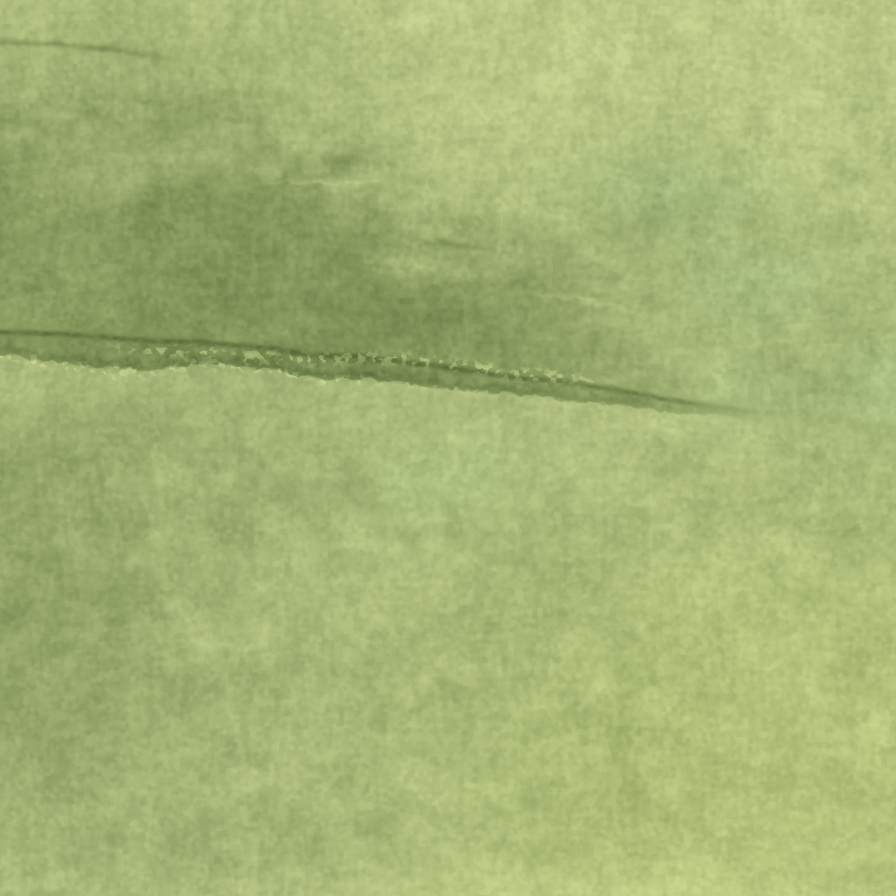
Reproduce this texture procedurally as a WebGL 2 fragment shader.

```glsl
#version 300 es
precision highp float;
uniform vec2 u_resolution;
out vec4 fragColor;

const vec3 SHADOW = vec3(0.47, 0.54, 0.32);
const vec3 LIGHT = vec3(0.75, 0.805, 0.545);
const vec3 COOL_TINT = vec3(-0.035, 0.0, 0.012);
const vec3 WARM_TINT = vec3(0.005, 0.005, -0.025);

vec3 hash3(vec2 cell) {
    vec3 q = fract(cell.xyx * vec3(0.1031, 0.1030, 0.0973));
    q += dot(q, q.yxz + 33.33);
    return fract((q.xxy + q.yzz) * q.zyx);
}

// Smooth cellular noise, centred on zero
float cellNoise(vec2 p) {
    vec2 cell = floor(p), f = p - cell;
    float total = 0.0, weights = 0.0;
    for (int k = 0; k < 9; k++) {
        vec2 offset = vec2(k % 3 - 1, k / 3 - 1);
        vec3 h = hash3(cell + offset + 71.0);
        vec2 d = offset + h.xy - f;
        float w = exp(-6.5 * dot(d, d));
        total += w * h.z;
        weights += w;
    }
    return 2.0 * total / weights - 1.0;
}

float layeredNoise(vec2 p, int octaves) {
    float sum = 0.0, amplitude = 0.55;
    for (int i = 0; i < octaves; i++) {
        sum += amplitude * cellNoise(p);
        p = mat2(1.6, 1.2, -1.2, 1.6) * p + 13.7;
        amplitude *= 0.6;
    }
    return sum;
}

float blob(vec2 p, vec2 centre, vec2 radius) {
    vec2 q = (p - centre) / radius;
    return exp(-dot(q, q));
}

// Tapered soft stroke from a to b
float stroke(vec2 p, vec2 a, vec2 b, float width) {
    vec2 ab = b - a;
    float along = clamp(dot(p - a, ab) / dot(ab, ab), 0.0, 1.0);
    float d = length(p - a - along * ab) / width;
    return exp(-d * d) * (0.3 + 2.8 * along * (1.0 - along));
}

float line(float d, float width) { return exp(-d * d / (width * width)); }

float fadeOut(float start, float end, float x) { return 1.0 - smoothstep(start, end, x); }

float foldEdge(float x) {
    return 0.598 - 0.03 * x - 0.06 * x * x + 0.006 * cos(24.2 * x) * fadeOut(0.25, 0.45, x);
}

float creaseHeight(float x) { return 0.630 - 0.04 * x - 0.08 * x * x + 0.001 * sin(31.0 * x); }

float lowerTone(vec2 p) {
    float tone = mix(0.58, 0.77, smoothstep(0.0, 0.7, p.x));
    tone -= 0.17 * blob(p, vec2(0.03, 0.27), vec2(0.2, 0.15));
    tone -= 0.08 * blob(p, vec2(0.02, 0.45), vec2(0.13, 0.06));
    tone += 0.14 * blob(p, vec2(0.2, 0.283), vec2(0.05, 0.02));
    return tone + 0.13 * fadeOut(0.0, 0.07, p.y);
}

float upperTone(vec2 p, float blotch) {
    float tone = 0.69 + 0.25 * smoothstep(0.68, 0.95, p.y) * smoothstep(0.1, 0.55, p.x);
    // Wide wash above the fold
    float washHeight = mix(0.25, 0.06, smoothstep(0.3, 0.85, p.x));
    float rise = p.y - foldEdge(p.x) + 0.05 * blotch;
    tone -= 0.53 * fadeOut(washHeight - 0.06, washHeight + 0.07, rise) * fadeOut(0.4, 0.98, p.x);
    tone -= 0.26 * blob(p, vec2(0.25, 0.87), vec2(0.13, 0.07));
    tone -= 0.12 * blob(p, vec2(0.0, 0.9), vec2(0.25, 0.06));
    tone -= 0.13 * blob(p, vec2(0.75, 0.77), vec2(0.09, 0.05));
    // Pale worn patches
    tone += 0.2 * blob(p, vec2(0.07, 0.84), vec2(0.09, 0.05));
    tone += 0.2 * blob(p, vec2(0.18, 0.81), vec2(0.08, 0.025));
    tone += 0.33 * blob(p, vec2(0.46, 0.705), vec2(0.055, 0.027));
    return tone + 0.14 * blob(p, vec2(0.46, 0.77), vec2(0.08, 0.04));
}

float brushMarks(vec2 p) {
    float marks = 0.25 * stroke(p, vec2(0.42, 0.71), vec2(0.57, 0.686), 0.008);
    marks += 0.26 * stroke(p, vec2(0.57, 0.673), vec2(0.71, 0.656), 0.004);
    marks += 0.24 * stroke(p, vec2(0.3, 0.795), vec2(0.43, 0.8), 0.003);
    marks -= 0.3 * stroke(p, vec2(0.45, 0.735), vec2(0.56, 0.72), 0.005);
    return marks - 0.38 * blob(p, vec2(0.376, 0.816), vec2(0.014, 0.011));
}

void main() {
    vec2 p = gl_FragCoord.xy / u_resolution;
    float blotch = layeredNoise(p * vec2(7.0, 10.0), 4);
    float mottling = layeredNoise(p * 34.0 + 5.0, 3);
    float grain = cellNoise(p * 180.0);
    float weave = cellNoise(p * vec2(170.0, 42.0)) + cellNoise(p * vec2(36.0, 150.0));
    // Two sheets divided by a ragged edge
    float rise = p.y - foldEdge(p.x) + 0.005 * mottling + 0.002 * grain;
    float softness = 0.002 + 0.03 * smoothstep(0.78, 1.0, p.x);
    float above = smoothstep(-softness, softness, rise);
    float tone = mix(lowerTone(p), upperTone(p, blotch) + brushMarks(p + 0.006 * mottling), above);
    // Fold strip, crease and flecks
    float creaseGap = p.y - creaseHeight(p.x) + 0.002 * mottling;
    float reach = fadeOut(0.76, 0.88, p.x);
    tone -= 0.13 * above * fadeOut(-0.003, 0.005, creaseGap) * reach;
    tone -= 0.48 * line(creaseGap, 0.0036) * reach * clamp(0.8 + 0.7 * mottling + 0.5 * grain, 0.0, 1.5);
    tone -= 0.18 * line(rise - 0.005, 0.005) * reach;
    float fleckPath = creaseGap + mix(0.011, -0.004, smoothstep(0.25, 0.5, p.x));
    float flecks = smoothstep(0.1, 0.6, cellNoise(p * vec2(190.0, 230.0) + 9.0));
    tone += 0.6 * flecks * line(fleckPath, 0.007) * smoothstep(0.08, 0.2, p.x) * fadeOut(0.6, 0.73, p.x);
    tone += 0.4 * flecks * line(rise, 0.006) * fadeOut(0.38, 0.5, p.x);
    // Short crease at the upper left
    float topCrease = p.y - 0.953 + 0.55 * p.x * p.x + 0.002 * mottling;
    tone -= 0.42 * line(topCrease, 0.004) * fadeOut(0.1, 0.23, p.x);
    tone += 0.13 * blotch + 0.16 * mottling + 0.1 * grain + 0.05 * weave;
    vec3 color = mix(SHADOW, LIGHT, clamp(tone, -0.45, 1.12));
    // Cool stains and warm wash
    float cool = blob(p, vec2(0.75, 0.78), vec2(0.08, 0.04)) + blob(p, vec2(0.84, 0.68), vec2(0.07, 0.04));
    cool += 0.7 * blob(p, vec2(0.95, 0.57), vec2(0.14, 0.05)) + 0.4 * blob(p, vec2(0.47, 0.46), vec2(0.15, 0.06));
    color += COOL_TINT * cool * (0.8 + blotch) + WARM_TINT * fadeOut(0.1, 0.6, p.y) * smoothstep(0.2, 0.9, p.x);
    fragColor = vec4(color, 1.0);
}
```
